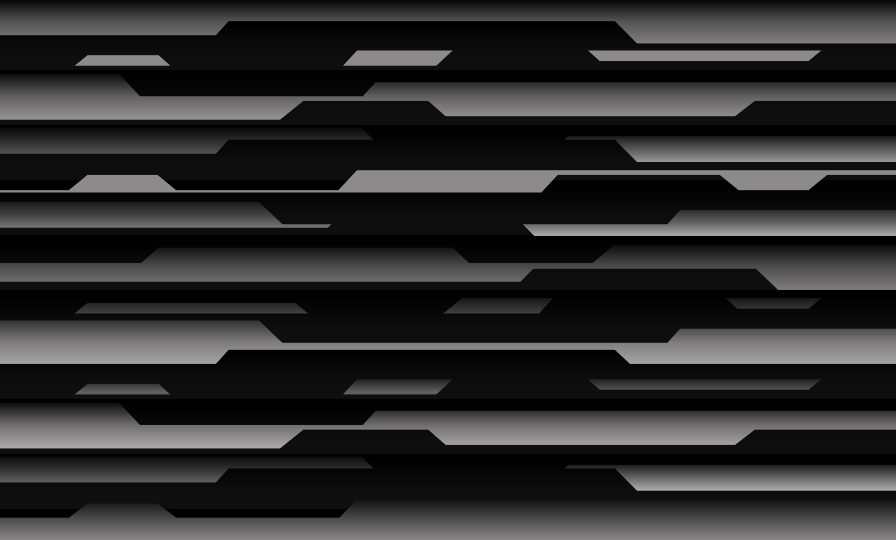
Reproduce this background procedurally as a WebGL 1 fragment shader.

```glsl
precision highp float;
uniform vec2 u_resolution;

#define GRID vec2(768.0, 460.0)
#define PERIOD 280.0
#define STRIPE 46.67
#define PLATE_DARK 0.055
#define FLAT_GREY 0.55
#define STEEL_TINT vec3(1.0, 0.985, 0.99)
#define COPY_GAIN 0.15

// Antialiased coverage of a signed distance in grid units
float cover(float d) {
  return clamp(d * u_resolution.x / GRID.x + 0.5, 0.0, 1.0);
}

float ramp(float x, float a, float b) {
  return clamp((x - a) / (b - a), 0.0, 1.0);
}

// Edge height: three flat levels joined by two slopes
float level(float x, vec3 h, vec2 first, vec2 second) {
  return h.x + (h.y - h.x) * ramp(x, first.x, first.y)
             + (h.z - h.y) * ramp(x, second.x, second.y);
}

float band(float y, float top, float bottom) {
  return cover(y - top) * cover(bottom - y);
}

// Trapezoid: left and right ends at the top and at the bottom
float panel(vec2 p, vec2 topEnds, vec2 bottomEnds, vec2 span) {
  vec2 ends = mix(topEnds, bottomEnds, ramp(p.y, span.x, span.y));
  return band(p.y, span.x, span.y) * cover(p.x - ends.x) * cover(ends.y - p.x);
}

// Vertical gradient through three stops
float shade(float y, vec3 at, vec3 tone) {
  return mix(mix(tone.x, tone.y, ramp(y, at.x, at.y)), tone.z, ramp(y, at.y, at.z));
}

void main() {
  vec2 uv = gl_FragCoord.xy / u_resolution;
  vec2 p = vec2(uv.x, 1.0 - uv.y) * GRID;
  float x = p.x;
  float y = p.y;

  // Dark striped backing
  float grey = PLATE_DARK * smoothstep(0.0, 0.8, fract((y - 60.0) / STRIPE));

  // Top bar
  float bottom = level(x, vec3(30.0, 18.0, 37.0), vec2(185.0, 196.0), vec2(527.0, 546.0));
  grey = mix(grey, shade(y, vec3(0.0, 18.0, 37.0), vec3(0.02, 0.33, 0.5)), cover(bottom - y));

  // Rows that recur lower down
  for (int i = 0; i < 2; i++) {
    float k = float(i);
    float gain = 1.0 + COPY_GAIN * k;
    vec2 q = vec2(x, y - PERIOD * k);

    // Small inset panels
    float inset = panel(q, vec2(75.0, 136.0), vec2(64.0, 146.0), vec2(47.0, 56.0));
    inset += panel(q, vec2(306.0, 388.0), vec2(294.0, 374.0), vec2(43.0, 56.0));
    inset += panel(q, vec2(504.0, 704.0), vec2(514.0, 693.0), vec2(43.0, 52.0));
    grey = mix(grey, mix(FLAT_GREY, shade(q.y, vec3(43.0, 48.0, 54.0), vec3(0.13, 0.24, 0.38)), k), inset);

    // Wide stepped bar
    float top = level(x, vec3(63.0, 82.0, 70.0), vec2(102.0, 120.0), vec2(311.0, 322.0));
    bottom = level(x, vec3(102.0, 86.0, 99.0), vec2(240.0, 260.0), vec2(367.0, 382.0))
           - 13.0 * ramp(x, 630.0, 647.0);
    grey = mix(grey, gain * shade(q.y, vec3(63.0, 82.0, 101.0), vec3(0.04, 0.38, 0.58)), band(q.y, top, bottom));

    // Dim bar on the left, bright bar on the right
    bottom = level(x, vec3(131.0, 119.0, 119.0), vec2(185.0, 196.0), vec2(310.0, 320.0));
    float dim = band(q.y, 109.0, bottom) * cover(q.y - x + 201.0);
    grey = mix(grey, gain * shade(q.y, vec3(109.0, 119.0, 131.0), vec3(0.04, 0.16, 0.33)), dim);
    bottom = level(x, vec3(119.0, 119.0, 138.0), vec2(484.0, 527.0), vec2(527.0, 546.0));
    float bright = band(q.y, 116.0, bottom) * cover(x + q.y - 603.0);
    grey = mix(grey, gain * shade(q.y, vec3(116.0, 126.0, 138.0), vec3(0.1, 0.33, 0.6)), bright);
  }

  // Flat ribbon
  float top = level(x, vec3(162.0, 149.0, 162.0), vec2(59.0, 75.0), vec2(135.0, 151.0))
            - 17.0 * ramp(x, 290.0, 306.0);
  bottom = level(x, vec3(164.0, 149.0, 162.0), vec2(464.0, 478.0), vec2(617.0, 633.0))
         - 13.0 * ramp(x, 693.0, 709.0);
  grey = mix(grey, FLAT_GREY, band(y, top, bottom));

  // Pair of facing bars
  top = level(x, vec3(172.0, 191.0, 179.0), vec2(222.0, 242.0), vec2(572.0, 583.0));
  float leftBar = band(y, top, 194.0) * cover(475.0 - x - y);
  float rightBar = band(y, top, 201.0) * cover(x - y - 257.0);
  grey = mix(grey, shade(y, vec3(172.0, 184.0, 194.0), vec3(0.1, 0.28, 0.47)), leftBar);
  grey = mix(grey, shade(y, vec3(179.0, 191.0, 201.0), vec3(0.18, 0.42, 0.68)), rightBar);

  // Central stepped bar
  top = level(x, vec3(224.0, 211.0, 224.0), vec2(121.0, 136.0), vec2(388.0, 402.0))
      - 15.0 * ramp(x, 508.0, 526.0);
  bottom = level(x, vec3(240.0, 229.0, 247.0), vec2(446.0, 457.0), vec2(648.0, 667.0));
  grey = mix(grey, shade(y, vec3(209.0, 226.0, 247.0), vec3(0.05, 0.29, 0.5)), band(y, top, bottom));

  // Dim inset panels
  float inset = panel(p, vec2(75.0, 253.0), vec2(64.0, 264.0), vec2(258.0, 267.0));
  inset += panel(p, vec2(396.0, 474.0), vec2(380.0, 462.0), vec2(254.0, 267.0));
  inset += panel(p, vec2(622.0, 704.0), vec2(632.0, 693.0), vec2(254.0, 263.0));
  grey = mix(grey, shade(y, vec3(254.0, 260.0, 267.0), vec3(0.09, 0.17, 0.26)), inset);

  // Long lower bar
  top = level(x, vec3(273.0, 292.0, 280.0), vec2(222.0, 242.0), vec2(572.0, 583.0));
  bottom = level(x, vec3(310.0, 298.0, 310.0), vec2(185.0, 196.0), vec2(527.0, 540.0));
  grey = mix(grey, shade(y, vec3(273.0, 292.0, 310.0), vec3(0.2, 0.5, 0.65)), band(y, top, bottom));

  // Bottom bar
  top = level(x, vec3(441.0, 429.0, 441.0), vec2(59.0, 75.0), vec2(135.0, 151.0))
      - 16.0 * ramp(x, 291.0, 306.0);
  grey = mix(grey, shade(y, vec3(425.0, 442.0, 460.0), vec3(0.06, 0.3, 0.53)), cover(y - top));

  gl_FragColor = vec4(grey * STEEL_TINT, 1.0);
}
```
